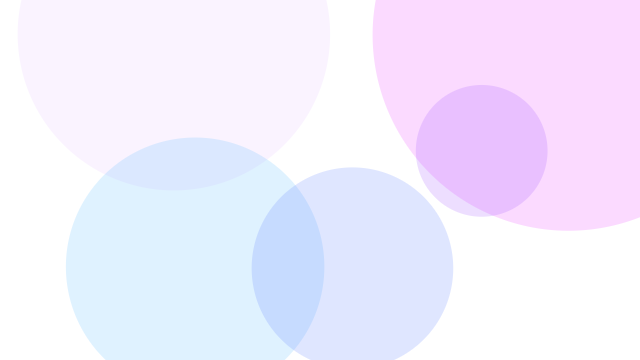
A Shadertoy shader for this background:

```glsl
// Discs: center x, center y, radius, in canvas heights
const vec3 LILAC_DISC  = vec3(0.483, 0.905, 0.434);
const vec3 PINK_DISC   = vec3(1.579, 0.903, 0.544);
const vec3 SKY_DISC    = vec3(0.542, 0.259, 0.359);
const vec3 BLUE_DISC   = vec3(0.979, 0.255, 0.280);
const vec3 VIOLET_DISC = vec3(1.338, 0.581, 0.183);

// Full-strength tints, laid on thinly
const vec3 PAPER  = vec3(1.0);
const vec3 LILAC  = vec3(0.90, 0.77, 1.0);
const vec3 PINK   = vec3(0.92, 0.28, 1.0);
const vec3 SKY    = vec3(0.38, 0.74, 1.0);
const vec3 BLUE   = vec3(0.38, 0.51, 1.0);
const vec3 VIOLET = vec3(0.64, 0.35, 1.0);
const float OPACITY = 0.2;

// Lays one translucent disc over the color below
vec3 layDisc(vec3 below, vec2 p, vec3 disc, vec3 tint) {
    float dist = length(p - disc.xy) - disc.z;
    float coverage = clamp(0.5 - dist * iResolution.y, 0.0, 1.0);
    return mix(below, tint, coverage * OPACITY);
}

void mainImage(out vec4 fragColor, in vec2 fragCoord) {
    vec2 p = fragCoord / iResolution.y;

    // Back to front
    vec3 color = PAPER;
    color = layDisc(color, p, LILAC_DISC, LILAC);
    color = layDisc(color, p, PINK_DISC, PINK);
    color = layDisc(color, p, SKY_DISC, SKY);
    color = layDisc(color, p, BLUE_DISC, BLUE);
    color = layDisc(color, p, VIOLET_DISC, VIOLET);

    fragColor = vec4(color, 1.0);
}
```
